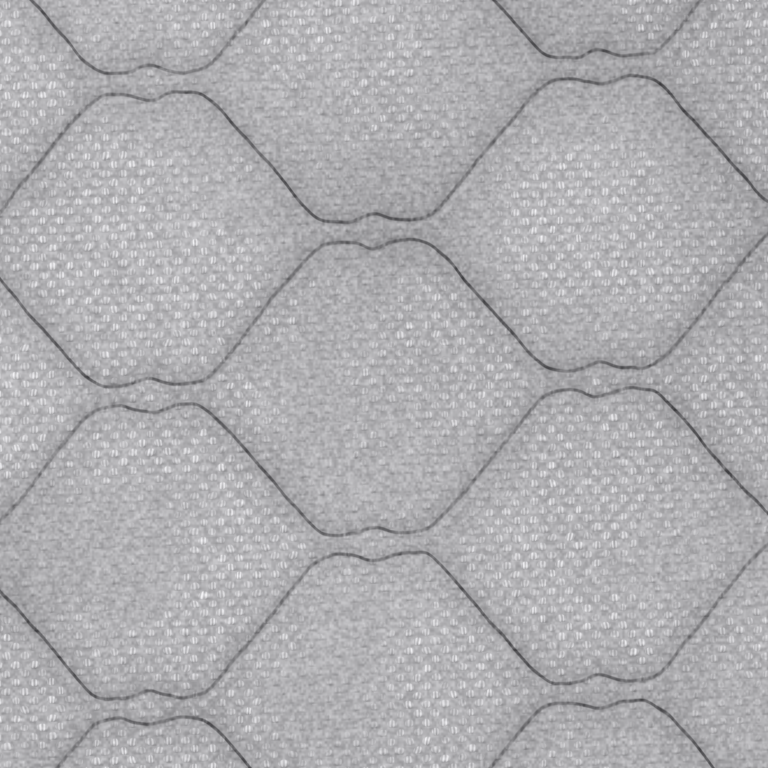
Reproduce this texture procedurally as a three.js fragment shader.

```glsl
varying vec2 vUv;

float hash(vec2 p) {
  vec3 q = fract(vec3(p.xyx) * 0.1031);
  q += dot(q, q.yzx + 33.33);
  return fract((q.x + q.y) * q.z);
}

float noise(vec2 p) {
  vec2 i = floor(p), f = fract(p);
  f = f * f * (3.0 - 2.0 * f);
  return mix(mix(hash(i), hash(i + vec2(1.0, 0.0)), f.x),
             mix(hash(i + vec2(0.0, 1.0)), hash(i + vec2(1.0, 1.0)), f.x), f.y);
}

// Rounded trapezoid wave with a small notch in each flat part
float seamWave(float x) {
  float p = abs(mod(x + 0.293, 0.586) - 0.293);
  float u = (0.1465 - p) / 0.0742;
  float ramp = 0.5 * (sqrt((u + 1.0) * (u + 1.0) + 0.04) - sqrt((u - 1.0) * (u - 1.0) + 0.04));
  float nearNotch = exp(-pow(p / 0.022, 2.0));
  float farNotch = exp(-pow((p - 0.293) / 0.022, 2.0));
  return 0.091 * ramp - 0.011 * (nearNotch - farNotch);
}

// Signed distance to the nearest seam, and the slope of that seam
vec2 nearestSeam(vec2 p) {
  float row = floor(p.y / 0.2034);
  vec2 best = vec2(1.0, 0.0);
  for (int k = -1; k <= 1; k++) {
    float r = row + float(k);
    float side = mod(r, 2.0) < 0.5 ? -1.0 : 1.0;
    float x = p.x + 0.007 * (noise(vec2(p.x * 22.0, r * 7.0 + 40.0)) - 0.5);
    float wave = side * seamWave(x);
    float slope = side * (seamWave(x + 0.002) - seamWave(x - 0.002)) / 0.004;
    float wobble = 0.003 * (noise(vec2(p.x * 60.0 + 90.0, r * 5.0 + 60.0)) - 0.5);
    float d = (p.y - (r + 0.5) * 0.2034 - wave - wobble) / sqrt(1.0 + slope * slope);
    if (abs(d) < abs(best.x)) best = vec2(d, slope);
  }
  return best;
}

// Staggered tufts of upright threads: x is light thread, y is shadow
vec2 tufts(vec2 p, float strength) {
  vec2 g = p * vec2(43.0, 85.0) + 200.0;
  g += 0.16 * vec2(noise(p * 70.0 + 30.0), noise(p * 70.0 + 80.0));
  float row = floor(g.y);
  g.x += 0.5 * mod(row, 2.0);
  vec2 id = vec2(floor(g.x), row);
  vec2 q = (fract(g) - 0.5) / vec2(43.0, 85.0);
  float vary = hash(id + 11.0);
  float power = strength * (0.55 + 0.6 * vary);
  vec2 size = vec2(0.0065, 0.0052) * (0.65 + 0.4 * clamp(power, 0.0, 1.0));
  float body = 1.0 - smoothstep(0.65, 1.1, length(q / size));
  float threads = 0.6 + 0.4 * cos(q.x * 1340.0 + vary * 3.0);
  vec2 s = (q - vec2(0.0045 * (vary - 0.5), -0.0042)) / vec2(0.0055, 0.0017);
  return vec2(body * threads * power, exp(-dot(s, s)) * (0.45 + 0.5 * vary));
}

void main() {
  // Slight tilt of the whole quilt
  vec2 p = vUv - vec2(0.488, 0.699);
  p.y -= 0.0356 * p.x;

  vec2 seam = nearestSeam(p);
  float d = seam.x;
  float falling = smoothstep(0.5, -0.7, seam.y);

  // Woven cloth with worn patches
  float patches = 0.65 * noise(vUv * 7.0 + 3.0) + 0.35 * noise(vUv * 19.0 + 50.0);
  float strength = mix(0.22, 1.15, smoothstep(0.3, 0.66, patches));
  strength *= 0.45 + 0.55 * smoothstep(0.0, 0.03, abs(d));
  vec2 tuft = tufts(p, strength);
  float grain = noise(vUv * vec2(330.0, 270.0)) + noise(vUv * vec2(190.0, 240.0) + 70.0) - 1.0;
  float shade = 0.662 + 0.1 * grain + 0.145 * tuft.x - 0.085 * tuft.y;

  // Padding: soft light and hollows beside the seams
  shade += 0.05 * (noise(vUv * 4.0 + 21.0) - 0.5) + 0.015 * (1.0 - vUv.x);
  shade += 0.02 * smoothstep(0.0, 0.06, abs(d));
  shade -= 0.06 * exp(-abs(d) / 0.012);
  shade += 0.045 * exp(-pow((d + 0.008) / 0.005, 2.0)) * (1.0 - 0.5 * falling);

  // Sewn groove, sharper where it falls to the right
  float stitch = 0.5 + 0.5 * sin(p.x * 720.0 + 3.0 * noise(p * 40.0 + 60.0));
  float wear = 0.6 + 0.5 * noise(p * 90.0 + 120.0);
  float groove = 1.0 - smoothstep(0.0006, mix(0.0038, 0.003, falling), abs(d));
  shade -= groove * wear * mix(0.11 + 0.08 * stitch, 0.29, falling);

  vec3 cloth = vec3(shade) + vec3(0.0, -0.002, 0.009);
  gl_FragColor = vec4(clamp(cloth, 0.0, 1.0), 1.0);
}
```
